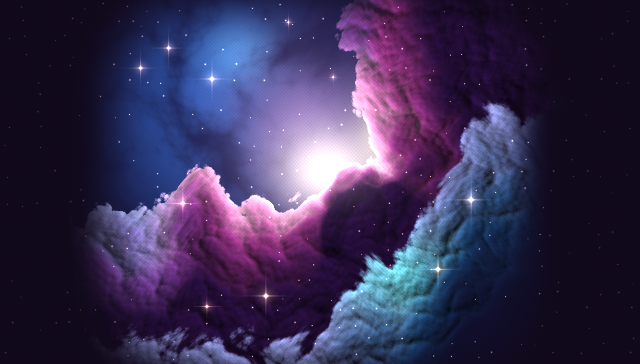
Reproduce this background procedurally as a WebGL 2 fragment shader.

```glsl
#version 300 es
precision highp float;
uniform vec2 u_resolution;
out vec4 fragColor;

const vec3 NIGHT = vec3(0.065, 0.035, 0.105);
const vec3 INDIGO = vec3(0.085, 0.075, 0.23);
const vec3 BLUE = vec3(0.10, 0.27, 0.46);
const vec3 TEAL = vec3(0.42, 0.82, 0.86);
const vec3 LAVENDER = vec3(0.62, 0.50, 0.78);
const vec3 PERIWINKLE = vec3(0.46, 0.48, 0.70);
const vec3 PINK = vec3(0.86, 0.53, 0.74);
const vec3 MAGENTA = vec3(0.50, 0.17, 0.43);
const vec3 PURPLE = vec3(0.36, 0.19, 0.47);
const vec3 PLUM = vec3(0.12, 0.045, 0.19);
const vec3 CREAM = vec3(1.0, 0.94, 0.92);
const vec3 PEACH = vec3(1.0, 0.72, 0.62);
const vec2 CORE = vec2(0.90, 0.53);
const float PUFF_SCALE = 9.0;
const float PUFF_MEAN = 0.70;
const float PUFF_HEIGHT = 0.17;
const float LIGHT_STEP = 0.014;
const float STAR_GRID = 24.0;
const float WEAVE = 620.0;

// Bright stars: centre and flare size
const vec3 FLARES[10] = vec3[10](
  vec3(0.461, 0.868, 0.9), vec3(0.384, 0.813, 0.9), vec3(0.580, 0.783, 1.0),
  vec3(0.500, 0.441, 1.0), vec3(1.292, 0.451, 1.2), vec3(1.201, 0.260, 1.1),
  vec3(0.728, 0.187, 1.2), vec3(0.566, 0.158, 0.8), vec3(0.913, 0.788, 0.5),
  vec3(0.790, 0.939, 0.5));

vec2 hash2(vec2 p) {
  vec3 q = fract(p.xyx * vec3(0.1031, 0.1030, 0.0973));
  q += dot(q, q.yzx + 33.33);
  return fract((q.xx + q.yz) * q.zy);
}

float glow(vec2 p, vec2 centre, vec2 radius) {
  vec2 q = (p - centre) / radius;
  return exp(-dot(q, q));
}

// Round puffs separated by creases
float cells(vec2 p) {
  vec2 id = floor(p), f = fract(p);
  float nearest = 1.0;
  for (int y = -1; y <= 1; y++)
    for (int x = -1; x <= 1; x++) {
      vec2 o = vec2(x, y);
      vec2 r = o + hash2(id + o + 50.0) - f;
      nearest = min(nearest, dot(r, r));
    }
  return 1.0 - nearest;
}

float billow(vec2 p) {
  p += 0.018 * sin(p.yx * 17.0 + 1.3) + 0.007 * sin(p.yx * 43.0);
  p *= PUFF_SCALE;
  float sum = 0.0, amp = 0.5;
  for (int i = 0; i < 5; i++) {
    sum += amp * cells(p);
    p = mat2(1.68, 1.26, -1.26, 1.68) * p + 7.1;
    amp *= 0.5;
  }
  return sum;
}

vec3 sky(vec2 p) {
  float haze = smoothstep(0.45, 0.88, billow(p * 0.5 + 3.0));
  vec3 c = INDIGO;
  c += BLUE * glow(p, vec2(0.57, 0.70), vec2(0.25, 0.32)) * (0.2 + 0.85 * haze);
  c += TEAL * 0.38 * haze * glow(p, vec2(0.66, 0.85), vec2(0.10, 0.09));
  c = mix(c, LAVENDER, glow(p, vec2(0.84, 0.63), vec2(0.21, 0.23)) * (0.65 + 0.35 * haze));
  c = mix(c, CREAM, 0.9 * glow(p, CORE, vec2(0.14, 0.12)));
  return mix(c, CREAM, 0.75 * glow(p, vec2(1.03, 0.62), vec2(0.06, 0.12)));
}

// Pink bank on the left joined to the tall column above the core
vec3 pinkCloud(vec3 c, vec2 p, float relief, float light) {
  float top = 0.41 + 0.135 * glow(p, vec2(0.54, p.y), vec2(0.07))
    + 0.03 * smoothstep(0.55, 0.75, p.x) + 0.10 * smoothstep(0.87, 0.93, p.x);
  float side = p.x - 1.03 + 0.25 * (p.y - 0.6);
  float d = max(top - p.y, side) + relief;
  float depth = d * (1.0 + 4.0 * glow(p, vec2(1.02, 0.42), vec2(0.13)));
  depth *= 1.0 - 0.55 * glow(p, vec2(0.40, 0.27), vec2(0.16, 0.13));
  vec3 lit = mix(PERIWINKLE, PINK, smoothstep(0.36, 0.56, p.x));
  lit = mix(lit, PURPLE, smoothstep(0.74, 0.92, p.y));
  vec3 body = mix(PURPLE, MAGENTA, smoothstep(0.42, 0.62, p.x));
  vec3 cloud = mix(lit, body, smoothstep(0.01, 0.13, depth));
  cloud = mix(cloud, PLUM, smoothstep(0.09, 0.28, depth)) * (0.42 + 1.1 * light);
  float rim = exp(-max(d, 0.0) * 38.0);
  cloud += CREAM * rim * (0.12 + 0.6 * glow(p, CORE, vec2(0.34, 0.22)));
  return mix(c, cloud, smoothstep(-0.004, 0.008, d));
}

vec3 blueCloud(vec3 c, vec2 p, float relief, float light) {
  float top = 0.04 + 0.22 * smoothstep(0.8, 1.05, p.x) + 0.42 * smoothstep(1.05, 1.35, p.x);
  float d = (top - p.y) * 0.65 + relief;
  float teal = glow(p, vec2(1.14, 0.23), vec2(0.20, 0.12));
  vec3 lit = mix(PERIWINKLE * 0.9, TEAL, teal);
  vec3 cloud = mix(lit, BLUE * 0.8, smoothstep(0.0, 0.24, d)) * (0.22 + 1.3 * light);
  cloud += lit * 0.4 * exp(-max(d, 0.0) * 32.0);
  float far = 1.0 - smoothstep(0.15, 0.36, d);
  float reach = far * (1.0 - smoothstep(1.36, 1.52, p.x));
  cloud = mix(INDIGO * 0.75, cloud, reach);
  return mix(c, cloud, smoothstep(-0.008, 0.02, d));
}

vec3 stars(vec2 p) {
  // Scattered points
  vec2 id = floor(p * STAR_GRID), h = hash2(id + 11.0);
  vec2 q = (fract(p * STAR_GRID) - 0.2 - 0.6 * h) / STAR_GRID;
  float pick = hash2(id + 91.0).x;
  float size = 0.0012 + 0.0012 * h.y;
  vec3 c = mix(PEACH, CREAM, h.x) * step(0.72, pick) * exp(-dot(q, q) / (size * size)) * 0.8;
  // Cross flares
  for (int i = 0; i < 10; i++) {
    vec2 r = abs(p - FLARES[i].xy) / FLARES[i].z;
    vec2 arm = exp(-r / 0.018) * exp(-r.yx * r.yx / 3e-6);
    c += PEACH * 0.65 * (arm.x + arm.y) + CREAM * exp(-dot(r, r) / 2e-5);
    c += PEACH * 0.28 * exp(-dot(r, r) / 3e-4);
  }
  return c;
}

void main() {
  vec2 p = gl_FragCoord.xy / u_resolution.y;
  p.x += 0.5 * (1.7534 - u_resolution.x / u_resolution.y);
  // Puffs lit from the core
  float puff = billow(p);
  vec2 toCore = (CORE - p) / (length(CORE - p) + 0.05);
  float light = clamp(0.5 + 2.4 * (puff - billow(p + toCore * LIGHT_STEP)), 0.0, 1.0);
  light = clamp(light + 0.7 * (puff - PUFF_MEAN), 0.0, 1.0);
  float relief = PUFF_HEIGHT * (puff - PUFF_MEAN);

  vec3 color = pinkCloud(sky(p), p, relief, light);
  color = blueCloud(color, p, relief, light);
  color += CREAM * 0.22 * glow(p, CORE, vec2(0.12, 0.10));
  // Soft dark frame
  vec2 edge = abs(p - vec2(0.88, 0.5)) / vec2(0.68, 0.60);
  float frame = 1.0 - smoothstep(0.72, 1.03, pow(pow(edge.x, 4.0) + pow(edge.y, 4.0), 0.25));
  color = mix(NIGHT, color, frame);
  color += stars(p) * (0.25 + 0.75 * frame);
  color *= 1.0 + 0.035 * sin(p.x * WEAVE) * sin(p.y * WEAVE);
  fragColor = vec4(clamp(color, 0.0, 1.0), 1.0);
}
```
